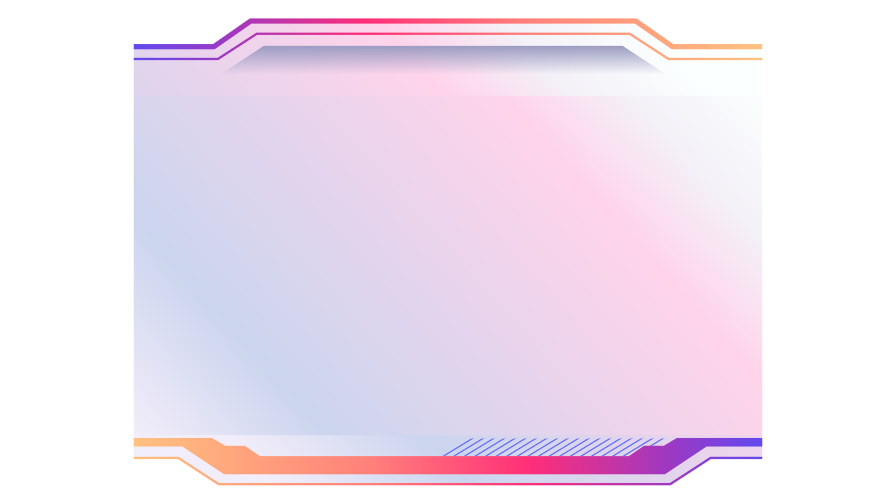
Give the GLSL for this background, as a WebGL 2 fragment shader.

```glsl
#version 300 es
precision highp float;
uniform vec2 u_resolution;
out vec4 outColor;

const vec3 WHITE = vec3(1.0);
const vec3 MIST = vec3(0.95, 0.93, 0.98);
const vec3 PALE_BLUE = vec3(0.80, 0.835, 0.935);
const vec3 PALE_PINK = vec3(1.0, 0.83, 0.92);
const vec3 PEARL = vec3(0.955, 0.945, 0.97);
const vec3 ICE = vec3(0.985, 1.0, 1.0);
const vec3 INDIGO = vec3(0.38, 0.29, 0.94);
const vec3 PURPLE = vec3(0.62, 0.22, 0.76);
const vec3 ROSE = vec3(1.0, 0.18, 0.47);
const vec3 CORAL = vec3(1.0, 0.50, 0.48);
const vec3 APRICOT = vec3(1.0, 0.76, 0.50);
const vec3 SHADOW = vec3(0.61, 0.61, 0.76);
const vec3 HATCH = vec3(0.36, 0.42, 0.95);

const float HALF_WIDTH = 62.35;
const float TOP_CENTER = -0.95;
const float BOTTOM_CENTER = -0.7;

float ramp(float a, float b, float x) {
    return clamp((x - a) / (b - a), 0.0, 1.0);
}

// Antialiased coverage of a signed distance
float coverage(float d, float pixel) {
    return clamp(0.5 - d / pixel, 0.0, 1.0);
}

float segmentDistance(vec2 p, vec2 a, vec2 b) {
    vec2 pa = p - a, ba = b - a;
    return length(pa - ba * clamp(dot(pa, ba) / dot(ba, ba), 0.0, 1.0));
}

// Height of a mirrored edge going from the inner to the outer corner
float edgeHeight(float x, vec2 inner, vec2 outer) {
    return mix(inner.y, outer.y, ramp(inner.x, outer.x, x));
}

// Distance to the mirrored line through both corners
float railDistance(vec2 p, vec2 inner, vec2 outer) {
    float flatParts = min(segmentDistance(p, vec2(0.0, inner.y), inner),
                          segmentDistance(p, outer, vec2(80.0, outer.y)));
    return min(flatParts, segmentDistance(p, inner, outer));
}

vec3 panelColor(float s) {
    vec3 c = mix(MIST, PALE_BLUE, ramp(-49.8, -11.6, s));
    c = mix(c, PALE_PINK, ramp(-11.6, 84.0, s));
    c = mix(c, PEARL, ramp(84.0, 109.4, s));
    return mix(c, ICE, ramp(109.4, 137.7, s));
}

vec3 railColor(float u) {
    vec3 c = mix(INDIGO, PURPLE, ramp(0.0, 0.15, u));
    c = mix(c, ROSE, ramp(0.15, 0.37, u));
    c = mix(c, CORAL, ramp(0.37, 0.62, u));
    return mix(c, APRICOT, ramp(0.62, 1.0, u));
}

// Slanted parallel lines inside a low strip
float hatching(vec2 p, float pixel) {
    const float SPACING = 2.1, SLANT = 1.64, START = -0.9;
    float q = p.x - SLANT * (p.y - 9.5) - START;
    float d = abs(fract(q / SPACING + 0.5) - 0.5) * SPACING / length(vec2(1.0, SLANT));
    float inside = coverage(abs(p.y - 11.25) - 1.75, pixel);
    return coverage(d - 0.12, pixel) * inside * step(-1.0, q) * step(q, 39.0);
}

void main() {
    // Canvas height is 100 units, x is measured from the centre
    vec2 p = (gl_FragCoord.xy - vec2(0.5 * u_resolution.x, 0.0)) * 100.0 / u_resolution.y;
    float pixel = 100.0 / u_resolution.y;
    vec2 top = vec2(abs(p.x - TOP_CENTER), p.y);
    vec2 low = vec2(abs(p.x - BOTTOM_CENTER), p.y);
    float sides = coverage(abs(p.x) - HALF_WIDTH, pixel);

    // Panel with shifted gradient in the top and bottom strips
    vec2 topInner = vec2(38.2, 95.83), topOuter = vec2(45.5, 90.74);
    vec2 lowInner = vec2(44.8, 3.94), lowOuter = vec2(52.8, 9.14);
    float shift = 11.6 * coverage(81.0 - p.y, pixel) - 18.5 * coverage(p.y - 13.65, pixel);
    float panel = coverage(p.y - edgeHeight(top.x, topInner, topOuter), pixel)
                * coverage(edgeHeight(low.x, lowInner, lowOuter) - p.y, pixel);
    vec3 color = mix(WHITE, panelColor(p.x + 0.9 * p.y + shift), panel * sides);

    // Soft shade under the top frame
    float fade = ramp(85.2, 90.9, p.y);
    float shade = coverage(top.x - mix(44.3, 35.6, fade), pixel) * coverage(p.y - 90.9, pixel);
    color = mix(color, SHADOW, shade * fade);

    color = mix(color, HATCH, hatching(p, pixel));

    // Top rails
    float u = 0.5 + 0.5 * p.x / HALF_WIDTH;
    float thick = railDistance(top, topInner, topOuter) - 0.52;
    float thin = railDistance(top, vec2(37.0, 93.3), vec2(44.7, 88.3)) - 0.23;
    color = mix(color, railColor(u), coverage(min(thick, thin), pixel) * sides);

    // Stepped bottom bar and its outer rail
    float barTop = edgeHeight(low.x, vec2(36.6, 9.5), vec2(39.6, 11.55))
                 + edgeHeight(low.x, vec2(43.5, 0.0), vec2(46.1, 1.55));
    float barBase = edgeHeight(low.x, vec2(43.75, 5.9), vec2(52.0, 11.4));
    float bar = max(p.y - barTop, barBase - p.y);
    float rail = railDistance(low, lowInner, lowOuter) - 0.23;
    color = mix(color, railColor(1.0 - u), coverage(min(bar, rail), pixel) * sides);

    outColor = vec4(color, 1.0);
}
```
